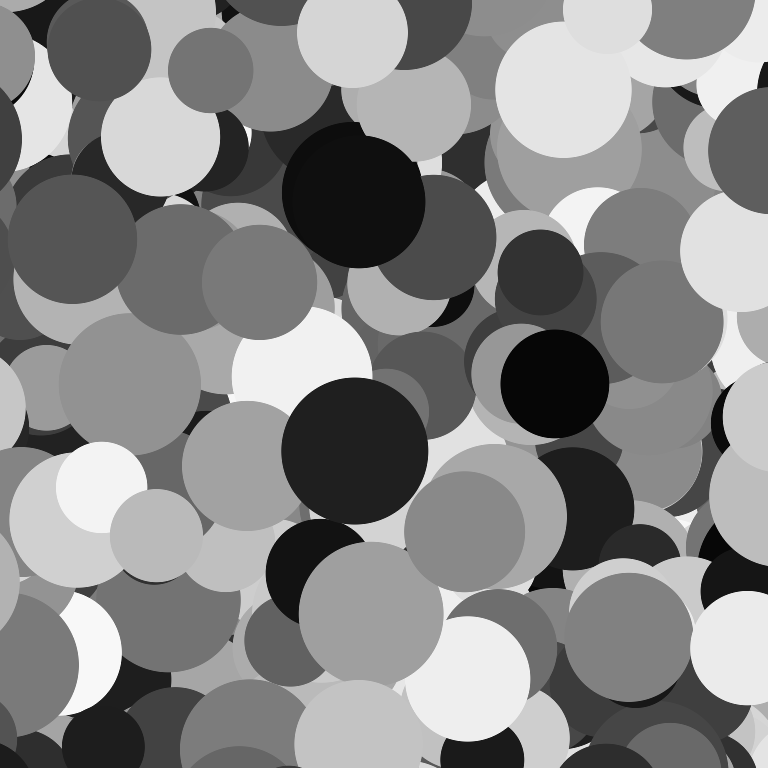
This pattern is drawn by a WebGL 2 fragment shader. Its source:

```glsl
#version 300 es
precision highp float;
// Draws a dense pile of flat grey discs, randomly placed and overlapping.

uniform vec2 u_resolution;
out vec4 fragColor;

const int DISC_COUNT = 600;
const float RADIUS_MIN = 0.052;
const float RADIUS_MAX = 0.097;
const float GREY_MIN = 0.025;
const float GREY_MAX = 0.975;
const float GREY_STEP = 0.618034;   // golden ratio spreads the tones evenly
const float BACKGROUND_GREY = 0.03;
const float EDGE_PIXELS = 0.8;
const float OPAQUE_LIMIT = 0.003;
const uint SEED = 37u;

// Integer hash with well mixed bits
uint hashBits(uint n) {
    n = n * 747796405u + 2891336453u;
    n = ((n >> ((n >> 28u) + 4u)) ^ n) * 277803737u;
    return (n >> 22u) ^ n;
}

// Random value from 0 to 1 for one property of a disc
float random(int disc, uint property) {
    uint bits = hashBits(uint(disc) * 4u + property + hashBits(SEED));
    return float(bits >> 8u) / 16777216.0;
}

void main() {
    float shortSide = min(u_resolution.x, u_resolution.y);
    vec2 point = gl_FragCoord.xy / shortSide;
    vec2 canvas = u_resolution / shortSide;
    float edgeWidth = EDGE_PIXELS / shortSide;

    float grey = 0.0;
    float uncovered = 1.0;

    // Discs from the top of the pile down, until the point is covered
    for (int i = 0; i < DISC_COUNT; i++) {
        vec2 spot = vec2(random(i, 0u), random(i, 1u));
        vec2 center = mix(vec2(-RADIUS_MAX), canvas + RADIUS_MAX, spot);
        float radius = mix(RADIUS_MIN, RADIUS_MAX, random(i, 2u));
        float edgeDistance = length(point - center) - radius;
        float coverage = clamp(0.5 - edgeDistance / edgeWidth, 0.0, 1.0);

        float tone = mix(GREY_MIN, GREY_MAX, fract(float(i) * GREY_STEP));
        grey += uncovered * coverage * tone;
        uncovered *= 1.0 - coverage;
        if (uncovered < OPAQUE_LIMIT) break;
    }

    // Whatever is left shows the ground
    grey += uncovered * BACKGROUND_GREY;
    fragColor = vec4(vec3(grey), 1.0);
}
```
